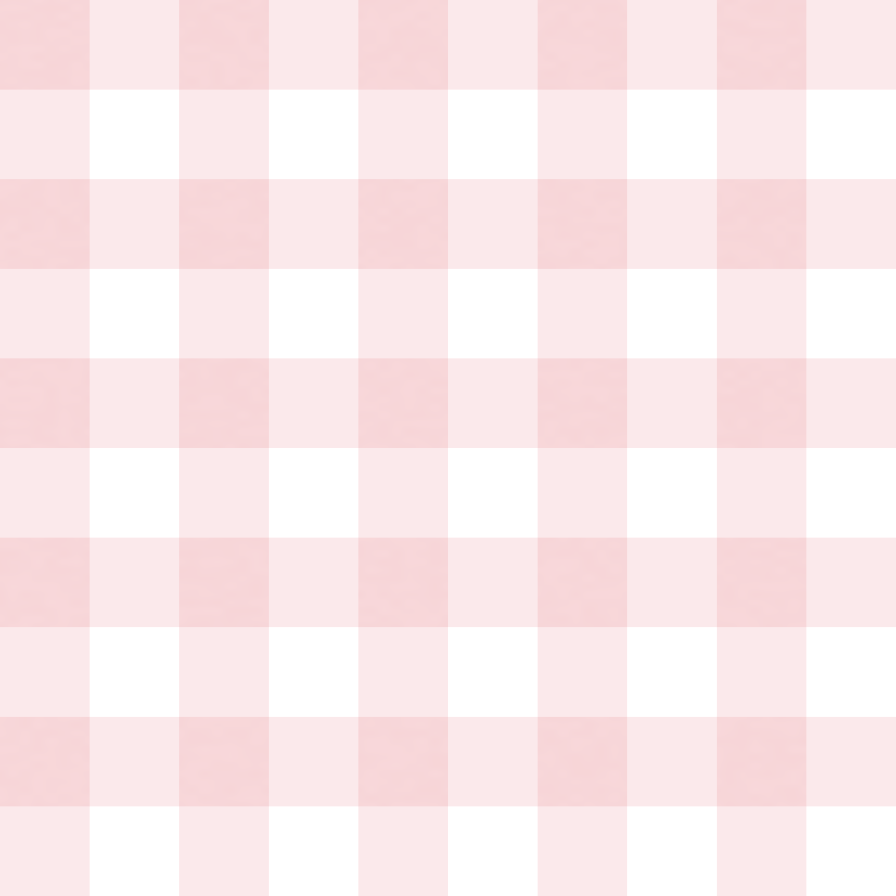
Write a WebGL 2 fragment shader that draws this pattern.

```glsl
#version 300 es
precision highp float;
// Pale pink gingham: five crossing stripes each way, faintly mottled where they overlap.

uniform vec2 u_resolution;
out vec4 fragColor;

const float REPEATS = 5.0;
const float STRIPE_WIDTH = 0.5;               // share of one repeat
const vec2 STRIPE_CENTRE = vec2(0.25, 0.75);  // within one repeat
const vec3 WHITE = vec3(1.0);
const vec3 PALE_PINK = vec3(0.986, 0.914, 0.922);
const vec3 DEEP_PINK = vec3(0.970, 0.840, 0.850);
const vec2 MOTTLE_SCALE = vec2(70.0, 110.0);  // grains across the canvas
const float MOTTLE_AMOUNT = 0.012;

float hash(vec2 p) {
    return fract(sin(dot(p, vec2(127.1, 311.7))) * 43758.5453);
}

float valueNoise(vec2 p) {
    vec2 cell = floor(p);
    vec2 f = fract(p);
    f = f * f * (3.0 - 2.0 * f);
    float low = mix(hash(cell), hash(cell + vec2(1.0, 0.0)), f.x);
    float high = mix(hash(cell + vec2(0.0, 1.0)), hash(cell + vec2(1.0, 1.0)), f.x);
    return mix(low, high, f.y);
}

// Coverage of the vertical (x) and horizontal (y) stripes.
vec2 stripeCoverage(vec2 p, vec2 halfPixel) {
    vec2 fromCentre = abs(fract(p - STRIPE_CENTRE + 0.5) - 0.5);
    return smoothstep(-halfPixel, halfPixel, 0.5 * STRIPE_WIDTH - fromCentre);
}

void main() {
    vec2 uv = gl_FragCoord.xy / u_resolution;
    vec2 halfPixel = 0.5 * REPEATS / u_resolution;
    vec2 stripe = stripeCoverage(uv * REPEATS, halfPixel);

    // One stripe gives the pale tint, two give the deep one.
    float overlap = stripe.x * stripe.y;
    float either = stripe.x + stripe.y - overlap;
    vec3 color = mix(mix(WHITE, PALE_PINK, either), DEEP_PINK, overlap);

    // Slight print grain in the deep squares.
    float grain = valueNoise(uv * MOTTLE_SCALE) - 0.5;
    color += overlap * MOTTLE_AMOUNT * grain * vec3(0.4, 1.0, 1.0);

    fragColor = vec4(color, 1.0);
}
```
